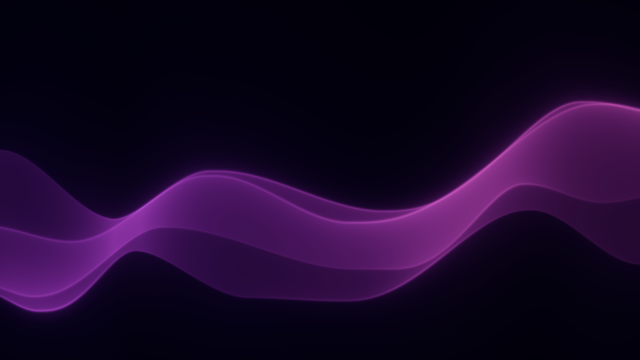
Reproduce this background procedurally as a Shadertoy shader.

```glsl
// A translucent violet ribbon flowing over a near-black indigo backdrop.
// Four strands, each a chain of eased rises and falls, bound its three veils;
// veils brighten where the ribbon narrows, and one light value sets the colour.

const float CORE_WIDTH = 0.0038;   // bright thread along each strand
const float NEAR_WIDTH = 0.018;    // tight glow around the thread
const float WIDE_WIDTH = 0.085;    // soft glow into the ribbon
const float HALO_WIDTH = 0.11;     // haze outside the ribbon
const float VEIL_DENSITY = 0.058;  // light of a veil times its thickness
const float MIN_THICKNESS = 0.12;
const float LIGHT_LIMIT = 0.95;    // soft ceiling of the light
const vec3 VEIL_WEIGHT = vec3(0.80, 1.10, 0.55);
const vec3 TINT_BASE = vec3(0.0, 0.0, 0.07);
const vec3 TINT_LINEAR = vec3(1.0, 0.20, 1.10);
const vec3 TINT_SQUARE = vec3(0.0, 0.30, -0.20);

// Eased step from 0 to 1; skew above 1 delays the climb
float ease(float x, float a, float b, float skew) {
    float t = pow(clamp((x - a) / (b - a), 0.0, 1.0), skew);
    return t * t * (3.0 - 2.0 * t);
}

float bump(float x, float center, float width) {
    float t = (x - center) / width;
    return exp(-t * t);
}

// Strand shapes, from the top one down
float crest(float x) {
    return 0.583 - 0.192 * ease(x, 0.0, 0.182, 1.0)
        + 0.134 * ease(x, 0.176, 0.328, 0.95)
        - 0.111 * ease(x, 0.341, 0.599, 1.0)
        + 0.303 * ease(x, 0.599, 0.908, 1.3)
        - 0.037 * ease(x, 0.920, 1.050, 1.0);
}

float upperFold(float x) {
    return 0.373 - 0.044 * ease(x, -0.026, 0.111, 1.0)
        + 0.183 * ease(x, 0.111, 0.322, 1.05)
        - 0.130 * ease(x, 0.336, 0.545, 1.0)
        + 0.329 * ease(x, 0.559, 0.930, 1.2)
        - 0.025 * ease(x, 0.945, 1.040, 1.0);
}

float lowerFold(float x) {
    return 0.206 - 0.030 * ease(x, -0.020, 0.052, 1.0)
        + 0.192 * ease(x, 0.052, 0.255, 1.12)
        - 0.116 * ease(x, 0.260, 0.553, 1.0)
        + 0.236 * ease(x, 0.605, 0.818, 1.35)
        - 0.051 * ease(x, 0.823, 0.940, 1.0)
        + 0.020 * ease(x, 0.945, 1.030, 1.0);
}

float keel(float x) {
    return 0.194 - 0.058 * ease(x, -0.033, 0.060, 1.0)
        + 0.167 * ease(x, 0.0625, 0.212, 1.3)
        - 0.130 * ease(x, 0.212, 0.390, 0.92)
        - 0.009 * ease(x, 0.390, 0.530, 1.0)
        + 0.252 * ease(x, 0.540, 0.825, 1.12)
        - 0.150 * ease(x, 0.831, 1.000, 1.0);
}

vec4 strandHeights(float x) {
    return vec4(crest(x), upperFold(x), lowerFold(x), keel(x));
}

// How strongly each strand shines along the canvas
vec4 strandPower(float x) {
    return vec4(
        0.05 + 0.27 * ease(x, 0.12, 0.25, 1.0) + 0.14 * bump(x, 0.84, 0.10),
        0.22 + 0.34 * bump(x, 0.65, 0.14) + 0.28 * bump(x, 1.0, 0.10),
        0.05 + 0.20 * bump(x, 0.08, 0.11) + 0.28 * bump(x, 0.78, 0.07)
            + 0.12 * bump(x, 0.65, 0.06),
        0.04 + 0.48 * bump(x, 0.08, 0.085) + 0.32 * bump(x, 0.66, 0.08)
            + 0.08 * bump(x, 0.50, 0.10));
}

void mainImage(out vec4 fragColor, in vec2 fragCoord) {
    vec2 uv = fragCoord / iResolution.xy;
    float aspect = iResolution.x / iResolution.y;
    float pixel = 1.0 / iResolution.y;

    // Signed distance to each strand, positive above it
    const float STEP = 0.002;
    vec4 height = strandHeights(uv.x);
    vec4 slope = (strandHeights(uv.x + STEP) - strandHeights(uv.x - STEP))
        / (2.0 * STEP * aspect);
    vec4 dist = (uv.y - height) / sqrt(1.0 + slope * slope);
    vec4 above = smoothstep(-pixel, pixel, dist);
    vec4 below = 1.0 - above;

    // Veils between neighbouring strands
    float thickness = max(height.x - height.w, MIN_THICKNESS);
    float light = dot(below.xyz * above.yzw, VEIL_WEIGHT) * VEIL_DENSITY / thickness;
    light += 0.16 * below.y * above.w * bump(uv.x, 0.04, 0.10) * bump(uv.y, 0.17, 0.12);

    // Threads and their glow, spread wider toward the ribbon's inside
    vec4 inside = vec4(below.xy, above.zw);
    vec4 reach = abs(dist);
    vec4 glow = 0.75 * exp(-dist * dist / (CORE_WIDTH * CORE_WIDTH))
        + 0.28 * exp(-reach / NEAR_WIDTH)
        + 0.33 * inside * exp(-reach / WIDE_WIDTH);
    light += dot(glow, strandPower(uv.x));

    // Haze outside the ribbon
    float outside = max(max(dist.x, -dist.w), 0.0);
    float haze = 0.025 + 0.035 * bump(uv.x, 0.30, 0.18) + 0.05 * bump(uv.x, 0.90, 0.18);
    light += haze * exp(-outside / HALO_WIDTH) * mix(1.0, 0.55, below.w) + 0.004;
    light = LIGHT_LIMIT * (1.0 - exp(-light / LIGHT_LIMIT));

    // Light to colour: darker blue far away, warmer at the right
    vec3 color = TINT_BASE * mix(0.5, 1.0, exp(-outside / 0.22))
        + TINT_LINEAR * light + TINT_SQUARE * light * light;
    color.b *= mix(1.06, 0.86, smoothstep(0.1, 1.0, uv.x));
    fragColor = vec4(clamp(color, 0.0, 1.0), 1.0);
}
```
